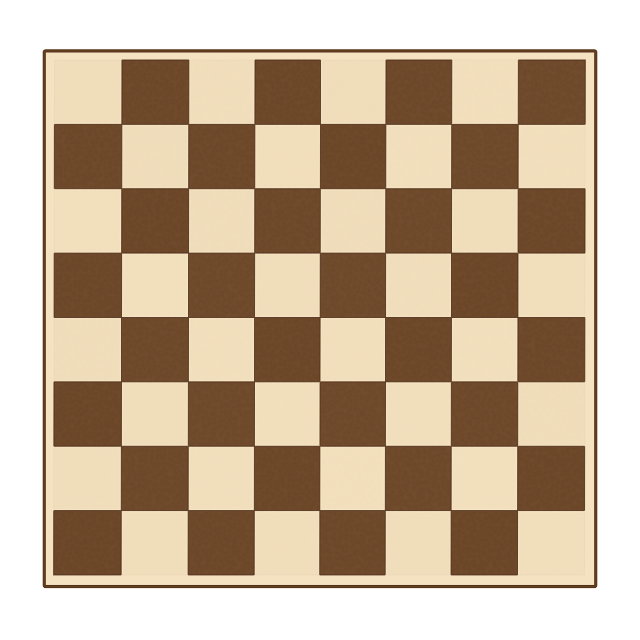
A Shadertoy shader for this pattern:

```glsl
// An eight by eight board of brown and cream squares in a thin rounded frame on white.

const float PI = 3.14159265;
const vec3 PAPER = vec3(1.0);
const vec3 CREAM = vec3(0.945, 0.870, 0.735);
const vec3 MARGIN = vec3(0.957, 0.886, 0.757);
const vec3 BROWN = vec3(0.430, 0.285, 0.165);
const vec3 EDGE = vec3(0.27, 0.15, 0.08);
const vec3 FRAME = vec3(0.33, 0.19, 0.09);

const float CELLS = 8.0;
const vec2 BOARD_CENTER = vec2(0.5, 0.502);
const vec2 BOARD_HALF = vec2(0.4336, 0.4212);
const float CORNER = 0.005;
const float FRAME_WIDTH = 0.0052;
const vec2 GRID_MIN = vec2(0.0846, 0.1016);
const vec2 GRID_SIZE = vec2(0.8294, 0.8047);
const float LINE_HALF = 0.0007;
const float SKEW = 0.0015;        // columns lean slightly to the right
const vec2 DRIFT = vec2(0.0023, 0.00125); // uneven column widths
const float GRAIN_SCALE = 150.0;
const float GRAIN = 0.022;
const float TILE_VARIATION = 0.012;

vec2 hash2(vec2 p) {
    p = vec2(dot(p, vec2(127.1, 311.7)), dot(p, vec2(269.5, 183.3)));
    return fract(sin(p) * 43758.5);
}

// Distance to the nearest scattered point
float cellular(vec2 p) {
    vec2 id = floor(p);
    float nearest = 2.0;
    for (int y = -1; y <= 1; y++) {
        for (int x = -1; x <= 1; x++) {
            vec2 cell = id + vec2(x, y);
            nearest = min(nearest, length(cell + hash2(cell) - p));
        }
    }
    return nearest;
}

float boxDistance(vec2 p, vec2 halfSize, float radius) {
    vec2 q = abs(p) - halfSize + radius;
    return length(max(q, 0.0)) + min(max(q.x, q.y), 0.0) - radius;
}

// Coverage of the region where d is negative
float fill(float d, float px) {
    return clamp(0.5 - d / px, 0.0, 1.0);
}

float stroke(float d, float halfWidth, float px) {
    return fill(abs(d) - halfWidth, px) - fill(abs(d) + halfWidth, px);
}

void mainImage(out vec4 fragColor, in vec2 fragCoord) {
    float px = 1.0 / min(iResolution.x, iResolution.y);
    vec2 uv = (fragCoord - 0.5 * iResolution.xy) * px + 0.5;

    // Grid coordinates with small irregularities
    vec2 grid = (uv - GRID_MIN) / GRID_SIZE;
    grid.x -= SKEW * (grid.y - 0.6);
    grid.x -= DRIFT.x * sin(2.0 * PI * grid.x) + DRIFT.y * sin(PI * grid.x);
    vec2 cell = grid * CELLS;
    vec2 tile = clamp(floor(cell), 0.0, CELLS - 1.0);
    float gridDist = boxDistance((grid - 0.5) * GRID_SIZE, 0.5 * GRID_SIZE, 0.0);

    // Checker from signed distances to the nearest inner grid lines
    vec2 nearest = clamp(floor(cell + 0.5), 1.0, CELLS - 1.0);
    vec2 toLine = (cell - nearest) * GRID_SIZE / CELLS;
    vec2 parity = 1.0 - 2.0 * mod(nearest, 2.0);
    vec2 side = clamp(2.0 * toLine / px, -1.0, 1.0) * parity;
    float dark = 0.5 + 0.5 * side.x * side.y;
    float innerDist = min(abs(toLine.x), abs(toLine.y));

    // Tile colours, grain and pale rims beside the lines
    float grain = GRAIN * (cellular(uv * GRAIN_SCALE) - 0.5);
    float tone = TILE_VARIATION * (hash2(tile).x - 0.5);
    float rim = 0.02 * (1.0 - smoothstep(0.0015, 0.004, innerDist));
    vec3 light = CREAM + 0.25 * grain + tone + rim;
    vec3 tiles = mix(light, BROWN + grain + tone, dark);

    // Board, tiles and their outlines
    float gridMask = fill(gridDist, px);
    vec3 color = mix(MARGIN, tiles, gridMask);
    float inner = stroke(innerDist, LINE_HALF, px) * gridMask;
    float outer = stroke(gridDist, LINE_HALF, px) * mix(0.04, 1.0, dark);
    color = mix(color, EDGE, 0.85 * max(inner, outer));

    // Frame with a lighter core
    float boardDist = boxDistance(uv - BOARD_CENTER, BOARD_HALF, CORNER);
    float frameDist = boardDist + 0.5 * FRAME_WIDTH;
    color = mix(color, FRAME, stroke(frameDist, 0.5 * FRAME_WIDTH, px));
    color = mix(color, BROWN, 0.6 * stroke(frameDist, 0.2 * FRAME_WIDTH, px));
    color = mix(PAPER, color, fill(boardDist, px));

    fragColor = vec4(color, 1.0);
}
```
